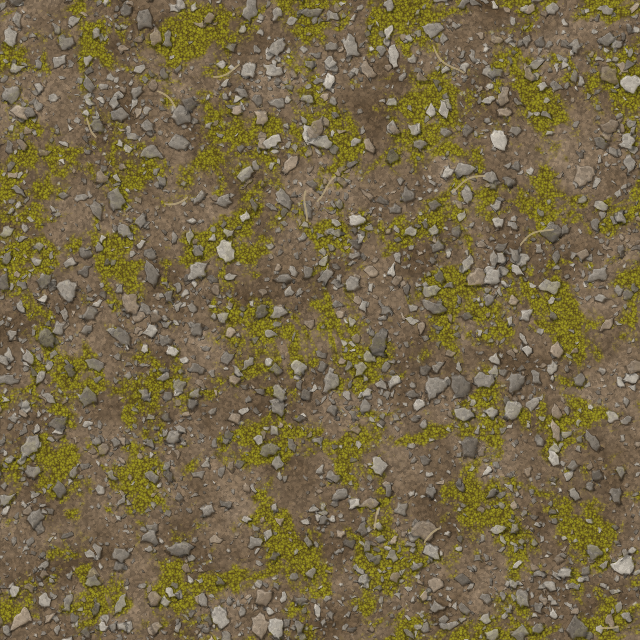
This texture is drawn by a Shadertoy shader. Its source:

```glsl
vec3 hash3(vec2 p) {
    vec3 q = fract(p.xyx * vec3(.1031, .1030, .0973));
    q += dot(q, q.yxz + 33.33);
    return fract((q.xxy + q.yzz) * q.zyx);
}

mat2 rotation(float a) {
    return mat2(cos(a), sin(a), -sin(a), cos(a));
}

// Warped sine octaves, roughly -0.8 to 0.8
float layeredSines(vec2 p) {
    float sum = 0., amp = .5;
    for (int i = 0; i < 5; i++) {
        p = mat2(.8, .6, -.6, .8) * p + .8 * sin(p.yx * .7 + 1.7);
        sum += amp * sin(p.x) * cos(p.y);
        p *= 1.8;
        amp *= .6;
    }
    return sum;
}

// x: distance to the nearest grain, y: random value of that grain
vec2 cellular(vec2 p) {
    vec2 nearest = vec2(9., 0.), base = floor(p);
    for (int y = -1; y <= 1; y++)
    for (int x = -1; x <= 1; x++) {
        vec2 cell = base + vec2(x, y);
        vec3 rnd = hash3(cell);
        float d = length(p - cell - rnd.xy);
        if (d < nearest.x) nearest = vec2(d, rnd.z);
    }
    return nearest;
}

// Angular stones, one candidate per grid cell
void scatterStones(inout vec3 color, vec2 uv, float grid, float share, float grain) {
    vec2 p = uv * grid, base = floor(p);
    float soft = 1.1 * grid / iResolution.y;
    for (int y = -1; y <= 1; y++)
    for (int x = -1; x <= 1; x++) {
        vec2 cell = base + vec2(x, y);
        vec3 place = hash3(cell + grid), look = hash3(cell + grid * 3.7);
        float density = share + .35 * layeredSines(cell / grid * 17. + 4.);
        if (hash3(cell + grid * 5.3).x > density) continue;

        mat2 turn = rotation(6.28 * look.x);
        vec2 q = turn * (p - cell - .5 - .8 * (place.xy - .5));
        vec2 light = turn * vec2(-.5, .86);
        q.y *= 1. + .9 * look.y;
        float size = mix(.2, .44, place.z * place.z);

        // Polygon from six uneven sides
        float d = -9.;
        vec2 normal = vec2(0);
        for (int k = 0; k < 6; k++) {
            vec3 side = hash3(cell * 7. + float(k) * 13. + grid);
            float a = (float(k) + .8 * side.x) * 1.047;
            vec2 dir = vec2(cos(a), sin(a));
            float s = dot(q, dir) - size * (.62 + .5 * side.y);
            if (s > d) { d = s; normal = dir; }
        }
        d += .05 * (grain - .5);

        // Contact shadow, then a tilted face with bevel and crease
        float facing = dot(normal, light);
        color *= 1. - .4 * smoothstep(.12, -.01, d + .05 * facing);
        vec3 stone = mix(vec3(.46, .43, .39), vec3(.75, .72, .67), look.z);
        stone = mix(stone, vec3(.62, .53, .43), .6 * step(.85, place.x));
        float bevel = smoothstep(-.4 * size, 0., d);
        float crease = smoothstep(-.04, .04, q.y + .4 * q.x + .1 * (place.y - .5));
        stone += .11 * facing * bevel + .09 * (crease - .5) * (look.x - .3);
        stone *= .86 + .26 * grain;
        float cover = smoothstep(soft, -soft, d) * mix(.7, 1., place.y);
        color = mix(color, stone, cover);
    }
}

// Thin, pale, bent stalks
void scatterStalks(inout vec3 color, vec2 uv) {
    for (int i = 0; i < 12; i++) {
        vec3 rnd = hash3(vec2(i, 41));
        vec2 q = rotation(6.28 * rnd.z) * (uv - rnd.xy);
        float reach = .012 + .03 * rnd.x * rnd.y;
        q.y += .006 * sin(q.x * 70. + rnd.x * 6.);
        float d = length(vec2(max(abs(q.x) - reach, 0.), q.y)) - .0008;
        float cover = smoothstep(1. / iResolution.y, 0., d);
        color = mix(color, vec3(.72, .65, .50), .75 * cover);
    }
}

void mainImage(out vec4 fragColor, in vec2 fragCoord) {
    vec2 uv = fragCoord / iResolution.y;
    vec2 fine = cellular(uv * 270.), coarse = cellular(uv * 125. + 31.);
    float grain = .6 * fine.y + .4 * coarse.y;

    // Soil with crumbs
    float damp = layeredSines(uv * 22. + 9.);
    vec3 color = mix(vec3(.40, .33, .25), vec3(.53, .455, .37), .5 + .9 * damp);
    color *= .78 + .34 * grain + .16 * (.5 - coarse.x);
    scatterStones(color, uv, 105., .28, grain);

    // Moss: broad patches broken into tufts
    float patches = layeredSines(uv * 27. + 2.) + .45 * layeredSines(uv * 95.);
    float moss = smoothstep(-.12, .38, patches + .3 * (grain - .5));
    float tuft = clamp(1.1 - fine.x - .5 * coarse.x + .5 * (fine.y - .5), 0., 1.);
    vec3 mossColor = mix(vec3(.33, .28, .10), vec3(.62, .60, .13), tuft);
    mossColor = mix(vec3(.47, .41, .22) * (.7 + .6 * tuft), mossColor, moss);
    color = mix(color, mossColor, .92 * moss);

    // Gravel from small to large
    vec2 rough = uv + .0012 * sin(uv.yx * 310. + 3. * sin(uv * 130.));
    scatterStones(color, rough, 68., .32, grain);
    scatterStones(color, rough, 41., .42, grain);
    scatterStones(color, rough, 24., .62, grain);
    scatterStalks(color, uv);

    fragColor = vec4(clamp(color, 0., 1.), 1.);
}
```
